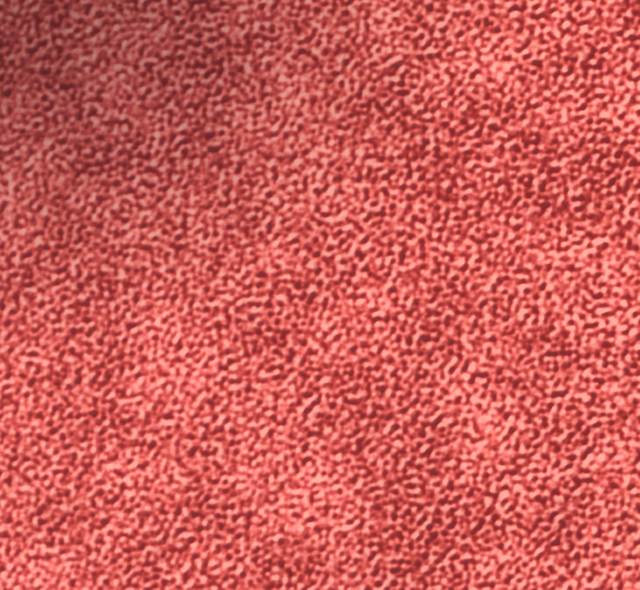
This texture is drawn by a Shadertoy shader. Its source:

```glsl
const vec3 CREVICE = vec3(0.52, 0.16, 0.17);
const vec3 DEEP_RED = vec3(0.68, 0.21, 0.20);
const vec3 ROSE = vec3(0.78, 0.29, 0.28);
const vec3 RED = vec3(0.89, 0.35, 0.32);
const vec3 CORAL = vec3(0.97, 0.48, 0.45);
const vec3 HIGHLIGHT = vec3(1.0, 0.67, 0.61);
const float GRAINS = 84.0; // noise cells per canvas height

vec2 gradientAt(vec2 cell) {
    vec3 q = fract(vec3(cell.xyx) * vec3(0.1031, 0.1030, 0.0973));
    q += dot(q, q.yzx + 33.33);
    float angle = 6.2832 * fract((q.x + q.y) * q.z);
    return vec2(cos(angle), sin(angle));
}

float gradientNoise(vec2 p) {
    vec2 i = floor(p), f = p - i;
    vec2 u = f * f * f * (f * (f * 6.0 - 15.0) + 10.0);
    vec2 e = vec2(1.0, 0.0);
    float a = dot(gradientAt(i), f);
    float b = dot(gradientAt(i + e.xy), f - e.xy);
    float c = dot(gradientAt(i + e.yx), f - e.yx);
    float d = dot(gradientAt(i + e.xx), f - e.xx);
    return mix(mix(a, b, u.x), mix(c, d, u.x), u.y);
}

vec2 rotate(vec2 p, float angle) {
    float c = cos(angle), s = sin(angle);
    return vec2(c * p.x - s * p.y, s * p.x + c * p.y);
}

// Two turned layers of one size give short, winding grains
float grainHeight(vec2 p) {
    return gradientNoise(p + 40.0) + gradientNoise(rotate(p, 0.7) + 190.0);
}

// Positive where the surface faces the light
float facing(vec2 p, vec2 toLight) {
    vec2 d = 0.18 * toLight;
    return grainHeight(p - d) - grainHeight(p + d);
}

vec3 fleshRamp(float t) {
    vec3 c = mix(CREVICE, DEEP_RED, smoothstep(0.0, 0.20, t));
    c = mix(c, ROSE, smoothstep(0.16, 0.38, t));
    c = mix(c, RED, smoothstep(0.34, 0.58, t));
    c = mix(c, CORAL, smoothstep(0.54, 0.80, t));
    return mix(c, HIGHLIGHT, smoothstep(0.78, 1.0, t));
}

void mainImage(out vec4 fragColor, in vec2 fragCoord) {
    vec2 p = fragCoord / iResolution.y;
    vec2 uv = fragCoord / iResolution.xy;

    // Relief lit from the upper left
    vec2 g = p * GRAINS;
    float slope = facing(g, normalize(vec2(-0.6, 0.8)));
    float relief = 0.85 * grainHeight(g) + 0.9 * slope;

    // Broad unevenness and the dim upper left corner
    float patches = gradientNoise(p * 5.0 + 7.0) + 0.9 * gradientNoise(p * 13.0 + 61.0);
    float clumps = gradientNoise(p * 32.0 + 23.0);
    float corner = 1.0 - smoothstep(0.0, 0.75, length((uv - vec2(0.0, 1.0)) * vec2(0.85, 1.1)));
    float contrast = mix(3.6, 4.4, uv.x) * (1.0 - 0.2 * corner);
    float uneven = 0.24 * patches + 0.25 * clumps + 0.06 * (0.5 - uv.y);
    float tone = 1.0 / (1.0 + exp(-contrast * (relief + uneven + 0.05)));

    // Cool tint on shaded sides and towards the dim corner
    vec3 color = fleshRamp(tone);
    float coolness = 0.75 * corner + 0.25 * (1.0 - uv.x);
    color += vec3(-0.01, 0.02, 0.035) * coolness;
    color += vec3(0.0, 0.03, 0.04) * smoothstep(0.05, 0.5, -slope);
    color *= 1.0 - 0.33 * corner + 0.05 * patches;
    fragColor = vec4(clamp(color, 0.0, 1.0), 1.0);
}
```
